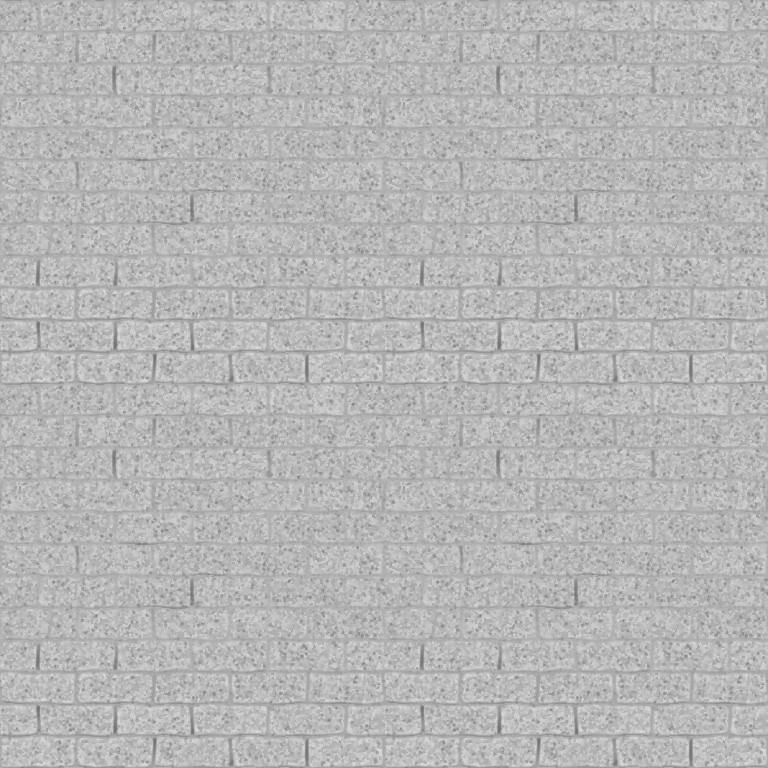
This texture map is drawn by a three.js fragment shader. Its source:

```glsl
// Pale grey granite brick wall in running bond with thin, uneven mortar joints.
varying vec2 vUv;

#define BRICKS vec2(10.0, 24.0)
#define PERIOD vec2(5.0, 12.0)
#define BRICK_SIZE vec2(2.4, 1.0)
#define JOINT_WIDTH 0.10
#define CORNER_RADIUS 0.13
#define STONE_TONE 0.727
#define MORTAR_TONE 0.695
#define GRAIN_CONTRAST 0.13
#define FLECK_DEPTH 0.12
#define CRACK_DEPTH 0.20
#define TAU 6.2831853

vec2 hash2(vec2 p) {
  vec3 q = fract(p.xyx * vec3(0.1031, 0.1030, 0.0973));
  q += dot(q, q.yzx + 33.33);
  return fract((q.xx + q.yz) * q.zy);
}

// Cellular noise wrapping every half canvas: x = distance, y = random cell value.
vec2 cellular(vec2 uv, float count) {
  vec2 p = uv * count;
  vec2 base = floor(p);
  vec2 nearest = vec2(9.0, 0.0);
  for (int j = -1; j <= 1; j++) {
    for (int i = -1; i <= 1; i++) {
      vec2 offset = vec2(float(i), float(j));
      vec2 cell = mod(base + offset, count * 0.5);
      float d = length(offset + hash2(cell) - (p - base));
      if (d < nearest.x) nearest = vec2(d, hash2(cell + 17.0).x);
    }
  }
  return nearest;
}

// Slow waves that bend the courses; whole cycles per half canvas.
vec2 waver(vec2 uv) {
  vec2 t = TAU * 2.0 * uv;
  return vec2(sin(t.y * 5.0 + t.x) + sin(t.x * 3.0 - t.y * 7.0),
              sin(t.x * 4.0 + t.y * 3.0) + sin(t.x * 9.0 - t.y * 2.0)) * vec2(0.008, 0.018);
}

float roundedBox(vec2 q, float radius) {
  q += radius;
  return length(max(q, 0.0)) + min(max(q.x, q.y), 0.0) - radius;
}

void main() {
  // Running bond layout
  vec2 g = vUv * BRICKS + waver(vUv);
  float row = floor(g.y);
  g.x += 0.5 * mod(row, 2.0);
  vec2 id = mod(floor(g), PERIOD);
  vec2 f = fract(g) - 0.5;
  vec2 toJoint = (0.5 - abs(f)) * BRICK_SIZE;
  vec2 brickRandom = hash2(id + 3.0);

  // Stone texture
  vec2 grain = cellular(vUv, 300.0);
  vec2 fleck = cellular(vUv, 190.0);
  vec2 mottle = cellular(vUv, 64.0);
  float speck = smoothstep(0.72, 0.95, fleck.y) * (1.0 - smoothstep(0.25, 0.65, fleck.x));
  float texture_ = GRAIN_CONTRAST * (grain.y - 0.5) - FLECK_DEPTH * speck
                 + 0.03 * (0.45 - mottle.x);

  // Brick outline; some courses are set off more clearly than others
  float relief = smoothstep(0.3, 0.9, cos(TAU * (row - 1.0) / PERIOD.y));
  float radius = CORNER_RADIUS * (0.6 + 0.9 * brickRandom.x);
  float d = roundedBox(0.5 * JOINT_WIDTH - toJoint, radius)
          + 0.045 * (mottle.x - 0.45) + 0.03 * (grain.y - 0.5);
  float mortar = smoothstep(-0.035, 0.04, d);
  float rim = smoothstep(-0.17, -0.06, d) * (1.0 - mortar);

  float stone = STONE_TONE + texture_ + 0.02 * (brickRandom.y - 0.5)
              + 0.01 * relief + rim * (0.015 + 0.02 * relief);
  float joint = MORTAR_TONE - 0.035 * relief + 0.3 * texture_;
  float tone = mix(stone, joint, mortar);

  // Dark gaps at a few upright joints, fading along their height
  vec2 sideRandom = hash2(vec2(mod(floor(g.x + 0.5), PERIOD.x), id.y) + 41.0);
  float sideGap = smoothstep(0.62, 0.95, sideRandom.x + 0.15 * relief);
  float sideFade = 0.65 + 0.35 * sin(TAU * (f.y * 0.7 + sideRandom.y));
  float sideLine = 1.0 - smoothstep(0.025, 0.085, toJoint.x);
  tone -= CRACK_DEPTH * sideGap * sideFade * sideLine * smoothstep(0.03, 0.14, toJoint.y);

  // Thin shadow under each brick, deeper below a few
  vec2 bedRandom = hash2(id + 71.0);
  float bedGap = 0.22 + 0.2 * relief + 0.4 * smoothstep(0.82, 1.0, bedRandom.x);
  float bedFade = 0.65 + 0.35 * sin(TAU * (f.x + bedRandom.y));
  float bedLine = (1.0 - smoothstep(0.03, 0.095, toJoint.y)) * step(f.y, 0.0);
  tone -= CRACK_DEPTH * bedGap * bedFade * bedLine * smoothstep(0.0, 0.2, toJoint.x);

  gl_FragColor = vec4(vec3(clamp(tone, 0.0, 1.0)), 1.0);
}
```
